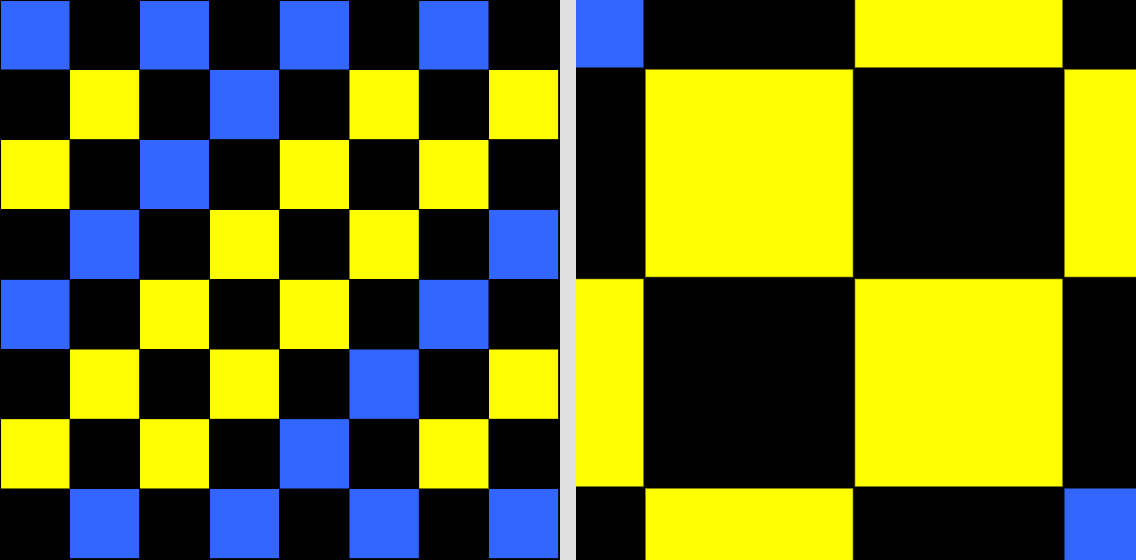
Left: the whole. Right: its middle third, enlarged.
Write a three.js fragment shader that draws this pattern.

```glsl
// Black checkerboard with blue and yellow squares grouped in diagonal bands.
#define CELLS 8.0
#define PITCH 0.1247
#define FRAME 0.0016
#define SOFT 0.0012
#define BAND_PERIOD 6.0
#define BAND_OFFSET 4.0
#define BLACK vec3(0.005, 0.005, 0.005)
#define BLUE vec3(0.20, 0.40, 0.995)
#define YELLOW vec3(1.0, 0.995, 0.005)

varying vec2 vUv;

// Smallest distance from p to the sides of a box, positive inside.
float insideBox(vec2 p, vec2 low, vec2 high) {
  vec2 d = min(p - low, high - p);
  return min(d.x, d.y);
}

// Squares are blue along every third diagonal and in the outer rows.
vec3 squareColor(vec2 cell) {
  float diagonal = mod(cell.x + cell.y, BAND_PERIOD);
  bool onBand = abs(diagonal - BAND_OFFSET) < 0.5;
  bool outerRow = cell.y < 0.5 || cell.y > CELLS - 1.5;
  return onBand || outerRow ? BLUE : YELLOW;
}

void main() {
  // Columns count from the left, rows from the top.
  vec2 p = vec2(vUv.x, 1.0 - vUv.y);
  vec2 cell = floor(p / PITCH);

  // Filled squares lie on the even fields of the board.
  float filled = 1.0 - step(0.5, mod(cell.x + cell.y, 2.0));

  // Soft sides of the square, cut by the thin black frame.
  float square = insideBox(p, cell * PITCH, (cell + 1.0) * PITCH);
  float board = insideBox(p, vec2(FRAME), vec2(CELLS * PITCH));
  float mask = filled * smoothstep(0.0, SOFT, min(square, board));

  gl_FragColor = vec4(mix(BLACK, squareColor(cell), mask), 1.0);
}
```
